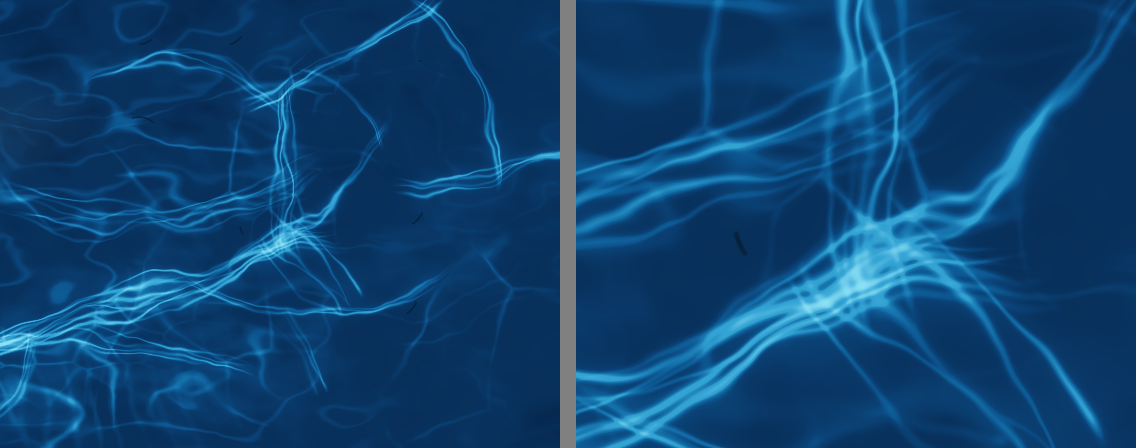
Left: the whole. Right: its middle third, enlarged.
Write a Shadertoy shader that draws this texture.

```glsl
const vec3 DEEP = vec3(0.02, 0.14, 0.285);
const vec3 NAVY = vec3(0.03, 0.19, 0.36);
const vec3 BLUE = vec3(0.04, 0.25, 0.45);
const vec3 AZURE = vec3(0.05, 0.35, 0.58);
const vec3 BRIGHT = vec3(0.09, 0.46, 0.68);
const vec3 CYAN = vec3(0.20, 0.64, 0.83);
const vec3 GLINT = vec3(0.55, 0.88, 0.96);

float hash(float n) { return fract(sin(n * 127.1) * 43758.5); }

vec2 hash2(vec2 c) {
    return fract(sin(vec2(dot(c, vec2(127.1, 311.7)), dot(c, vec2(269.5, 183.3)))) * 43758.5);
}

// Layered, rotated sines, roughly -1 to 1
float waves(vec2 p, float seed) {
    float sum = 0.0, amp = 0.5;
    for (int i = 0; i < 5; i++) {
        p = mat2(0.8, 0.6, -0.6, 0.8) * p * 1.5 + seed;
        sum += amp * sin(p.x + 1.3 * sin(p.y));
        amp *= 0.65;
    }
    return sum;
}

// Families of nearly parallel light lines along wave contours
float contours(vec2 p, float seed, float density, float width) {
    float line = sin(density * waves(p, seed)) / width;
    return exp(-line * line);
}

// Bright walls between irregular cells
float cellNet(vec2 p, float width) {
    vec2 cell = floor(p);
    float near = 9.0, next = 9.0;
    for (int y = -1; y <= 1; y++)
    for (int x = -1; x <= 1; x++) {
        vec2 c = cell + vec2(x, y);
        float d = length(c + hash2(c) - p);
        next = min(next, max(near, d));
        near = min(near, d);
    }
    float wall = next - near;
    return exp(-wall * wall / (width * width)) + 0.18 * exp(-wall / (3.0 * width));
}

// Bundle of wandering filaments from ends.xy to ends.zw
float strand(vec2 p, vec4 ends, float bend, float spread, int count) {
    vec2 span = ends.zw - ends.xy;
    float len = length(span);
    vec2 dir = span / len;
    vec2 q = p - ends.xy;
    float along = dot(q, dir), t = along / len;
    float across = dot(q, vec2(-dir.y, dir.x)) - 4.0 * bend * t * (1.0 - t);
    float seed = ends.x * 7.0 + ends.y * 13.0;
    float fan = spread * (0.4 + 0.6 * pow(sin(along * 6.0 + seed), 2.0));
    float light = 0.06 * exp(-pow(across / (0.7 * fan + 0.006), 2.0));
    for (int i = 0; i < count; i++) {
        float h = hash(seed + float(i) * 1.7);
        float lane = (float(i) + 0.2 + 0.6 * h) / float(count) * 2.0 - 1.0;
        float sway = sin(along * (16.0 + 16.0 * h) + h * 40.0);
        float x = across - fan * lane - (0.002 + 0.12 * spread) * sway;
        float width = 0.0029 + 0.0011 * sin(along * 23.0 + h * 25.0);
        float power = (0.35 + 0.65 * hash(h * 9.0)) * (0.65 + 0.35 * sin(along * 19.0 + h * 60.0));
        light += power * (exp(-x * x / (width * width)) + 0.1 * exp(-abs(x) / 0.009));
    }
    return light * smoothstep(-0.08, 0.08, t) * smoothstep(1.08, 0.92, t);
}

float blob(vec2 p, vec2 centre, vec2 size) {
    vec2 q = (p - centre) / size;
    return exp(-dot(q, q));
}

// Sparse, thin, bent dark twigs
float debris(vec2 p) {
    vec2 cell = floor(p), r = hash2(cell), q = fract(p) - 0.3 - 0.4 * r;
    float angle = 6.28 * r.y;
    q = mat2(cos(angle), -sin(angle), sin(angle), cos(angle)) * q;
    q.y += 2.0 * q.x * q.x;
    q.x -= clamp(q.x, -0.12 * r.y, 0.12 * r.y);
    return step(0.72, r.x) * smoothstep(0.015, 0.003, length(q));
}

vec3 waterColour(float v) {
    vec3 c = mix(DEEP, NAVY, smoothstep(0.0, 0.25, v));
    c = mix(c, BLUE, smoothstep(0.25, 0.45, v));
    c = mix(c, AZURE, smoothstep(0.43, 0.62, v));
    c = mix(c, BRIGHT, smoothstep(0.6, 0.77, v));
    c = mix(c, CYAN, smoothstep(0.75, 0.95, v));
    return mix(c, GLINT, smoothstep(0.97, 1.3, v));
}

void mainImage(out vec4 fragColor, in vec2 fragCoord) {
    vec2 p = fragCoord / iResolution.y;
    vec2 w = p + 0.022 * vec2(waves(p * 5.0, 1.0), waves(p * 5.0, 4.0));
    w += 0.006 * vec2(waves(p * 17.0, 2.0), waves(p * 17.0, 5.0));
    float leftSide = smoothstep(1.05, 0.35, p.x);
    float surface = smoothstep(0.7, 0.95, p.y - 0.4 * p.x + 0.08);
    float mesh = blob(p, vec2(0.04, 0.30), vec2(0.24, 0.12));
    float knots = blob(p, vec2(0.66, 0.51), vec2(0.08, 0.08)) + blob(p, vec2(0.68, 0.81), vec2(0.07, 0.05));

    // Main caustic strands
    float light = strand(w, vec4(-0.08, 0.22, 0.70, 0.47), -0.015, 0.05, 8);
    light += strand(w, vec4(0.64, 0.43, 0.65, 0.79), 0.015, 0.03, 5);
    light += strand(w, vec4(0.58, 0.77, 0.97, 0.99), -0.02, 0.022, 4);
    light += strand(w, vec4(0.70, 0.83, 0.84, 0.66), 0.03, 0.006, 2);
    light += strand(w, vec4(0.85, 0.70, 0.63, 0.44), 0.01, 0.02, 3);
    light += strand(w, vec4(0.93, 0.98, 1.10, 0.62), 0.07, 0.012, 3);
    light += strand(w, vec4(1.32, 0.70, 0.88, 0.58), 0.01, 0.02, 4);
    light += 0.7 * strand(w, vec4(0.05, 0.54, 0.68, 0.60), -0.07, 0.05, 6);
    light += 0.8 * strand(w, vec4(0.62, 0.47, 0.77, 0.32), 0.0, 0.07, 5);
    light += 0.8 * strand(w, vec4(0.44, 0.37, 0.99, 0.38), -0.07, 0.018, 3);
    light += 0.8 * strand(w, vec4(-0.05, 0.24, 0.55, 0.18), 0.02, 0.03, 4);
    light += 0.8 * strand(w, vec4(0.20, 0.84, 0.62, 0.78), 0.07, 0.025, 4);
    light += 0.7 * strand(w, vec4(-0.02, 0.04, 0.08, 0.25), -0.02, 0.02, 3);
    light += 0.6 * strand(w, vec4(0.62, 0.30, 0.72, 0.14), 0.01, 0.04, 3);

    // Fine webs, drifting filaments and surface chop
    float patches = smoothstep(-0.15, 0.7, waves(p * 2.2, 2.0));
    float gaps = smoothstep(-0.35, 0.6, waves(p * 6.0, 7.0));
    light += 0.3 * gaps * (0.2 + 0.8 * patches) * cellNet(w * 3.6 + 3.0, 0.03);
    light += 0.8 * mesh * gaps * cellNet(w * vec2(11.0, 17.0), 0.09);
    light += 0.4 * knots * cellNet(w * 14.0, 0.08);
    float drift = contours(w * vec2(2.2, 4.5) + 1.0, 3.0, 5.0, 0.2);
    light += drift * gaps * (0.08 + 0.34 * leftSide);
    float threads = contours(w * vec2(4.0, 8.0), 8.0, 4.0, 0.24);
    light += threads * (0.05 + 0.2 * leftSide) * (1.0 - 0.6 * gaps);
    float chop = contours(w * vec2(4.0, 13.0), 5.0, 3.0, 0.26);
    light += surface * (0.5 * chop * gaps + 0.35 * patches * cellNet(w * vec2(10.0, 30.0), 0.12));

    // Soft depth shading and ripples
    float rings = sin(110.0 * length((w - vec2(0.35, 0.62)) * vec2(0.55, 1.0)));
    float streaks = pow(0.5 + 0.5 * sin(w.x * 120.0 + 16.0 * w.y), 4.0);
    float depth = 0.24 + 0.085 * waves(w * 3.0, 6.0) + 0.085 * waves(w * vec2(9.0, 12.0), 3.0);
    depth += 0.035 * leftSide + 0.035 * rings * leftSide * gaps;
    depth += 0.04 * waves(w * vec2(24.0, 34.0), 9.0) * (0.4 + 0.6 * leftSide);
    depth += 0.14 * streaks * blob(p, vec2(0.2, 0.08), vec2(0.2, 0.12));
    depth -= 0.08 * surface;

    vec3 colour = waterColour(depth + 1.05 * (1.0 - exp(-light)));
    colour += vec3(0.04, 0.04, 0.03) * blob(p, vec2(0.0, 0.72), vec2(0.16, 0.09));
    colour = mix(colour, vec3(0.03, 0.09, 0.15), 0.6 * debris(p * 5.0));
    fragColor = vec4(colour, 1.0);
}
```
